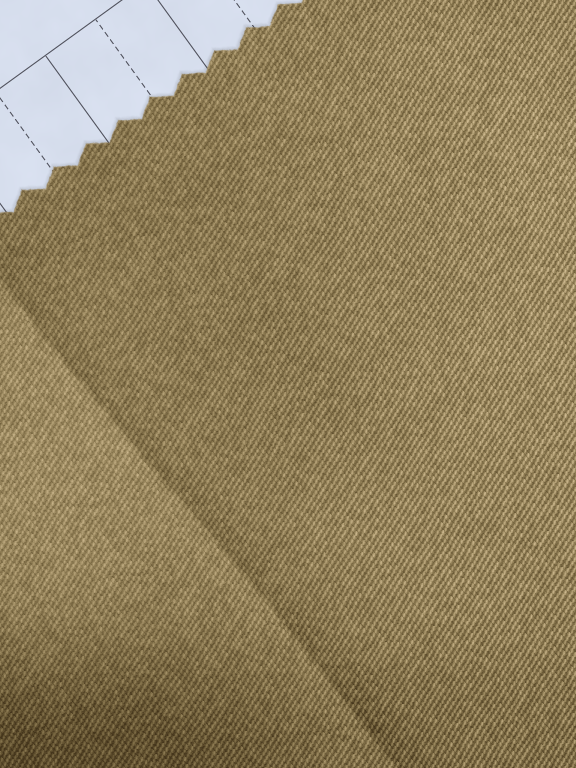
Reproduce this texture procedurally as a Shadertoy shader.

```glsl
float hash(vec2 cell) {
    vec3 q = fract(cell.xyx * vec3(0.1031, 0.1030, 0.0973));
    q += dot(q, q.yzx + 33.33);
    return fract((q.x + q.y) * q.z);
}

float layeredSines(vec2 p) {
    float sum = 0.0, amp = 0.5;
    for (int i = 0; i < 4; i++) {
        sum += amp * sin(p.x + 1.3 * sin(p.y)) * cos(p.y - 0.7 * sin(p.x));
        p = mat2(1.5, 1.1, -1.1, 1.5) * p + 2.1;
        amp *= 0.6;
    }
    return sum;
}

float stroke(float dist, float halfWidth, float px) {
    return 1.0 - smoothstep(halfWidth - 0.5 * px, halfWidth + 0.7 * px, abs(dist));
}

// Diagonal ridges of thin stitches that lean across their row
float twill(vec2 p) {
    float across = dot(p, vec2(0.848, -0.53)) * 148.0 + 0.35 * layeredSines(p * 9.0);
    float row = floor(across);
    float along = dot(p, vec2(0.53, 0.848)) * 178.0 + 0.37 * row + 0.3 * hash(vec2(row, 7.0));
    float stitch = hash(vec2(row, floor(along)) + 200.0);
    float lean = 0.22 * (fract(along) - 0.5) + 0.12 * (stitch - 0.5);
    float ridge = cos(6.2832 * (across - row - 0.5 + lean));
    float strand = ridge + 0.25 * (ridge * ridge - 0.5);
    float bump = cos(6.2832 * (fract(along) - 0.5));
    float contrast = 0.14 + 0.08 * smoothstep(0.1, 0.7, p.x);
    return contrast * strand + 0.05 * bump + 0.15 * (stitch - 0.5);
}

// Broad light across the cloth, with a diagonal fold
float clothLight(vec2 p) {
    float fold = dot(p - vec2(0.0, 0.635), vec2(0.774, 0.634)) + 0.003 * sin(p.x * 14.0);
    float light = 0.53 + 0.06 * layeredSines(p * 5.0 + 1.0);
    vec2 glow = p - vec2(0.06, 0.42);
    light += 0.13 * exp(-dot(glow, glow) * 26.0);
    light += 0.12 * smoothstep(0.3, 0.75, p.x) * smoothstep(0.1, 0.6, p.y);
    light -= 0.3 * smoothstep(0.28, 0.0, p.y) * smoothstep(0.6, 0.0, p.x);
    light -= 0.09 * smoothstep(0.2, 0.0, p.y);
    light -= 0.05 * smoothstep(0.3, 0.0, p.x) * smoothstep(0.5, 0.7, p.y);
    // Soft shade above the fold, abrupt lit lip below it
    light -= 0.17 * smoothstep(-0.004, 0.006, fold) * exp(-max(fold, 0.0) * 30.0);
    light += 0.06 * smoothstep(0.004, -0.006, fold) * exp(min(fold, 0.0) * 18.0);
    return light;
}

// Pale sheet ruled with alternating solid and dashed lines below a long rule
vec3 ruledPaper(vec2 st, vec2 p, float px) {
    vec3 paper = vec3(0.84, 0.87, 0.93) + 0.015 * layeredSines(p * 25.0);
    float slot = (st.x - 0.1276) / 0.0805;
    float lineId = floor(slot + 0.5);
    float dash = 1.0 - smoothstep(0.27, 0.36, abs(fract(st.y / 0.0117) - 0.5));
    float isDashed = mod(lineId, 2.0);
    float ink = stroke((slot - lineId) * 0.0805, 0.0006, px) * mix(1.0, dash, isDashed);
    ink *= smoothstep(-px, px, st.y + 0.124);
    ink = max(ink, stroke(st.y + 0.124, 0.0006, px));
    return mix(paper, vec3(0.2, 0.2, 0.24), 0.8 * ink);
}

void mainImage(out vec4 fragColor, in vec2 fragCoord) {
    float px = 1.0 / iResolution.y;
    vec2 p = fragCoord * px;

    // Frame along the cut edge: st.x follows it, st.y points into the cloth
    vec2 rel = p - vec2(0.0286, 0.7526);
    vec2 st = vec2(dot(rel, vec2(0.81, 0.587)), dot(rel, vec2(0.587, -0.81)));

    // Pinked zigzag with slight fraying
    float tooth = 1.0 - abs(1.0 - 2.0 * fract(st.x / 0.0515));
    float edge = (st.y - 0.0165 * tooth) / 1.19 + 0.001 * layeredSines(p * 260.0);

    // Ridges over fine fibre grain, warmest in the middle tones
    float tone = clothLight(p) + twill(p);
    tone += 0.12 * (hash(floor(p * 512.0)) - 0.5);
    tone = clamp(tone, 0.0, 1.1);
    vec3 cloth = mix(vec3(0.27, 0.21, 0.11), vec3(0.8, 0.72, 0.56), tone);
    cloth.b -= 0.1 * tone * (1.0 - tone);
    cloth = mix(cloth, vec3(0.72, 0.65, 0.52), 0.35 * smoothstep(0.003, 0.0, edge));

    // Sheet with the contact shadow of the cloth
    vec3 paper = ruledPaper(st, p, px);
    paper *= 1.0 - 0.1 * smoothstep(-0.006, 0.0, edge);

    fragColor = vec4(mix(paper, cloth, smoothstep(-px, px, edge)), 1.0);
}
```
